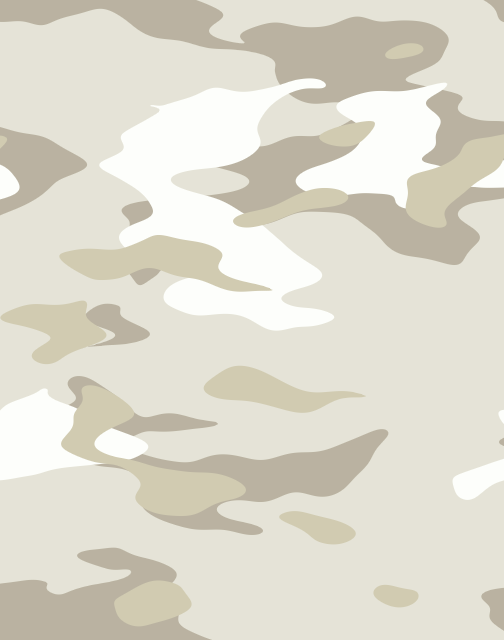
Write a WebGL 2 fragment shader that draws this pattern.

```glsl
#version 300 es
precision highp float;
// Pale desert camouflage: grey, white and tan fingered patches on a cream ground.

#define GREY_LEVEL 0.51
#define WHITE_LEVEL 1.045
#define TAN_LEVEL 1.34
#define GREY_SPREAD vec2(2.4, 5.0)
#define WHITE_SPREAD vec2(2.4, 5.4)
#define TAN_SPREAD vec2(3.3, 8.5)
#define FINGER_LENGTH 0.045
#define WOBBLE_HEIGHT 0.010
#define CLUSTERING 0.3

uniform vec2 u_resolution;
out vec4 fragColor;

const float TAU = 6.28319;
const vec3 CREAM = vec3(0.898, 0.892, 0.842);
const vec3 GREY = vec3(0.728, 0.700, 0.630);
const vec3 WHITE = vec3(0.992, 0.998, 0.984);
const vec3 TAN = vec3(0.819, 0.796, 0.695);

float hash(vec2 cell, float seed) {
    return fract(sin(dot(cell, vec2(127.1, 311.7)) + seed * 74.7) * 43758.5);
}

// Random-phase wave sum with zero mean and unit variance over a unit tile;
// spread sets the frequency range along each axis.
float waveField(vec2 p, vec2 spread, float seed) {
    ivec2 last = ivec2(ceil(1.6 * spread));
    float sum = 0.0;
    float power = 0.0;
    for (int y = 1; y <= last.y; y++) {
        for (int x = -last.x; x <= last.x; x++) {
            vec2 k = vec2(x, y);
            vec2 q = k / spread;
            float amplitude = exp(-dot(q, q));
            sum += amplitude * cos(TAU * (dot(k, p) + hash(k, seed)));
            power += 0.5 * amplitude * amplitude;
        }
    }
    return sum * inversesqrt(power);
}

// Antialiased coverage of the region where the field exceeds a level.
float patchMask(float field, float level) {
    float pixelStep = length(vec2(dFdx(field), dFdy(field)));
    return clamp((field - level) / max(pixelStep, 1e-5) + 0.5, 0.0, 1.0);
}

// Field that leans towards the grey one, so patches gather together.
float clustered(float own, float grey) {
    return sqrt(1.0 - CLUSTERING * CLUSTERING) * own + CLUSTERING * grey;
}

void main() {
    vec2 uv = gl_FragCoord.xy / u_resolution;

    // Sideways shifts draw out fingers; vertical shifts ripple flat edges.
    vec2 warp = vec2(
        FINGER_LENGTH * waveField(uv * vec2(1.3, 2.7), vec2(1.5, 5.0), 1.0),
        WOBBLE_HEIGHT * waveField(uv * vec2(3.0, 2.0), vec2(2.4, 2.0), 2.0));

    // Patch fields
    float grey = waveField(uv + warp, GREY_SPREAD, 3.0);
    float white = clustered(waveField(uv - warp, WHITE_SPREAD, 4.0), grey);
    float tan_ = clustered(waveField(uv + 0.6 * warp.xy, TAN_SPREAD, 5.0), grey);

    // Layers from back to front
    vec3 color = CREAM;
    color = mix(color, GREY, patchMask(grey, GREY_LEVEL));
    color = mix(color, WHITE, patchMask(white, WHITE_LEVEL));
    color = mix(color, TAN, patchMask(tan_, TAN_LEVEL));
    fragColor = vec4(color, 1.0);
}
```
